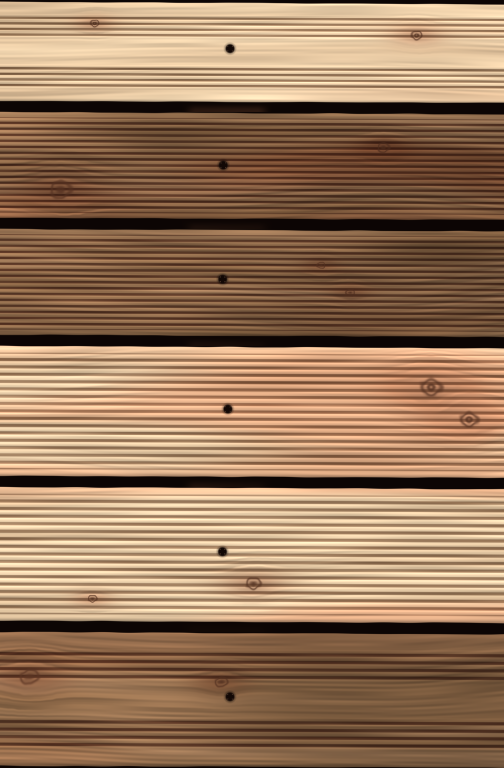
A WebGL 1 fragment shader for this texture:

```glsl
precision highp float;
uniform vec2 u_resolution;

#define GROOVES 18.0
#define GAP 0.0117
#define FIRST_TOP 0.0026
#define TILT 0.003
#define KNOTS 2
#define SCREW_X 0.45
#define SCREW_RADIUS 0.0056
#define REDNESS 0.7
#define GRAIN 0.30
#define TAU 6.2832

const vec3 VOID = vec3(0.07, 0.03, 0.02);
const vec3 BARK = vec3(0.31, 0.18, 0.12);
const vec3 UMBER = vec3(0.48, 0.35, 0.23);
const vec3 BROWN = vec3(0.61, 0.47, 0.35);
const vec3 TAN = vec3(0.78, 0.65, 0.51);
const vec3 CREAM = vec3(0.95, 0.84, 0.69);

float hash(vec2 p) {
  return fract(sin(dot(p, vec2(127.1, 311.7))) * 43758.5);
}

float noise(vec2 p) {
  vec2 i = floor(p), f = fract(p);
  f = f * f * (3.0 - 2.0 * f);
  return mix(mix(hash(i), hash(i + vec2(1, 0)), f.x),
             mix(hash(i + vec2(0, 1)), hash(i + vec2(1, 1)), f.x), f.y);
}

// Distance from one board top to the next, growing down the deck
float boardPitch(float id) {
  return (id < 0.5 ? 110.0 : id < 2.5 ? 117.0 : id < 3.5 ? 141.0 : 145.0) / 768.0;
}

void main() {
  float px = 1.0 / u_resolution.y;
  float aspect = u_resolution.x * px;
  vec2 p = gl_FragCoord.xy * px;
  float x = p.x / aspect;
  vec2 q = vec2(p.x, 1.0 - p.y - TILT * (x - 0.5));

  // Find the board under this point
  float id = 0.0, top = FIRST_TOP, height = boardPitch(0.0) - GAP, edge = FIRST_TOP;
  for (int i = 0; i < 6; i++) {
    float pitch = boardPitch(float(i));
    if (q.y >= edge) {
      id = float(i);
      top = edge;
      height = pitch - GAP;
    }
    edge += pitch;
  }
  float v = (q.y - top) / height;
  float pale = step(id, 0.5) + step(2.5, id) * step(id, 4.5);
  float banded = step(id, 0.5) + step(4.5, id);

  // Knots push the grain aside
  float bend = 0.0, core = 0.0, halo = 0.0;
  for (int j = 0; j < KNOTS; j++) {
    vec2 seed = vec2(id + 3.0, float(j) * 7.0 + 1.0);
    float radius = mix(0.004, 0.013, hash(seed + 41.0));
    vec2 center = vec2(hash(seed) * aspect, top + height * mix(0.15, 0.85, hash(seed + 19.0)));
    vec2 d = (q - center) / radius;
    float s = length(d * vec2(0.8, 1.0)) + 0.3 * (noise(d * 1.5 + id) - 0.5);
    bend += d.y * radius * exp(-0.12 * s * s);
    core = max(core, (1.0 - smoothstep(0.7, 1.2, s)) * (0.6 + 0.4 * sin(s * 9.0)));
    halo += exp(-dot(d * d, vec2(0.04, 0.25)));
  }

  // Wood grain, stretched along the board
  float sway = 0.02 * noise(vec2(q.x * 4.0, q.y * 8.0 + id * 9.0));
  float across = q.y - 0.7 * bend + sway;
  float tone = noise(vec2(q.x * 3.0 + id * 17.0, across * 70.0));
  float fibre = noise(vec2(q.x * 9.0 + id * 5.0, across * 320.0));
  float patches = noise(vec2(q.x * 5.0 + id * 11.0, q.y * 18.0));
  float shade = clamp(0.5 * tone + 0.3 * patches + 0.25 * pale, 0.0, 1.0);

  vec3 ridge = mix(mix(UMBER, BROWN, shade * 1.2), mix(TAN, CREAM, shade * 1.3), pale);
  vec3 trough = mix(mix(BARK * 0.85, BARK, shade), mix(UMBER * 0.8, BROWN, shade), pale);

  // Milled grooves, in full rows or split by flat bands
  float offset = abs(v - 0.5);
  float rows = 1.0 - smoothstep(0.0, 0.02, offset - mix(0.43, 0.36, banded));
  rows *= mix(1.0, smoothstep(0.12, 0.14, offset), banded);
  float phase = v * GROOVES * TAU;
  float groove = rows * smoothstep(0.3, 0.95, 0.5 + 0.5 * cos(phase));
  groove *= mix(0.75, 1.0, noise(vec2(q.x * 12.0, v * GROOVES + id * 23.0)));
  vec3 color = mix(ridge, trough, groove);
  color *= 1.0 + 0.08 * rows * sin(phase);
  color *= 1.0 + GRAIN * (fibre - 0.5) * mix(1.0, 0.6, pale);

  // Reddish heartwood, knots and uneven weathering
  float red = smoothstep(0.45, 0.85, noise(vec2(q.x * 2.0 + id * 7.0, across * 22.0)));
  red *= REDNESS * (1.0 - 0.7 * banded);
  color *= mix(vec3(1.0), vec3(1.0, 0.82, 0.76), clamp(red + 0.6 * halo, 0.0, 1.0));
  color *= 1.0 - 0.12 * min(halo, 1.0);
  color = mix(color, BARK, 0.75 * core);
  color *= 1.0 + (1.0 - pale) * (0.16 * (0.5 - x) + 0.2 * (patches - 0.5));

  // Rounded board edges
  color *= 1.0 + 0.08 * smoothstep(0.05, 0.02, v);
  color *= 1.0 - 0.35 * smoothstep(0.955, 1.0, v);

  // One screw per board, with a cross recess
  vec2 jitter = vec2(hash(vec2(id, 5.0)), hash(vec2(id, 9.0))) - 0.5;
  vec2 screw = q - vec2(SCREW_X * aspect + 0.012 * jitter.x, top + height * (0.49 + 0.06 * jitter.y));
  float dist = length(screw) / SCREW_RADIUS;
  float soft = px / SCREW_RADIUS;
  vec2 arm = abs(screw) / SCREW_RADIUS;
  float metal = smoothstep(0.3, 0.6, min(arm.x, arm.y)) * smoothstep(1.0, 0.6, dist);
  color *= 1.0 - 0.3 * smoothstep(1.7, 1.0, dist);
  color = mix(color, mix(VOID, BROWN, 0.6 * metal), 1.0 - smoothstep(1.0 - soft, 1.0 + soft, dist));

  // Dark gaps with a glimpse of the joist below
  float joist = smoothstep(0.36, 0.39, x) * smoothstep(0.54, 0.51, x);
  vec3 gapColor = mix(VOID * 0.7, BARK * 0.7, joist * smoothstep(1.0, 1.08, v) * patches);
  float inside = min(q.y - top, top + height - q.y) - 0.001 * noise(vec2(q.x * 30.0, id));
  color = mix(gapColor, color, smoothstep(0.0, 1.5 * px, inside));

  gl_FragColor = vec4(clamp(color, 0.0, 1.0), 1.0);
}
```
